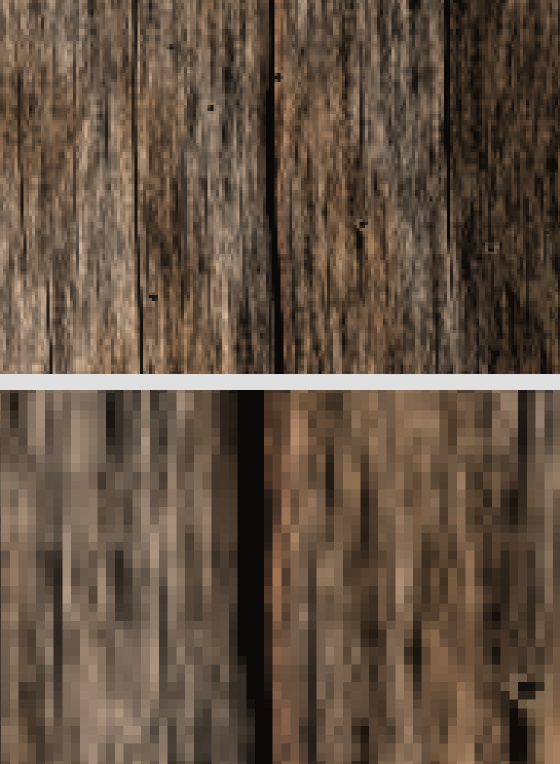
Top, the full canvas; bottom, a detail of the centre.
Give the GLSL for this texture, as a Shadertoy shader.

```glsl
// Weathered timber: upright fibres in grey-brown tones, split by dark cracks.
// Stretched value noise gives the fibres; cracks and knots are distance masks,
// all sampled on a coarse mosaic whose cell edges are smoothed by supersampling.
#define CELLS 128.0      // mosaic cells per canvas height
#define LEAN 0.021       // sideways drift of the fibres towards the bottom
#define CONTRAST 1.0     // strength of the fibre noise
#define LEFT_TONE 0.49
#define MIDDLE_TONE 0.40
#define RIGHT_TONE 0.245
#define MAIN_CRACK 0.727
#define SIDE_CRACK 1.195
#define THIN_CRACKS 18
#define KNOTS 10
#define WARM_TINT vec3(1.0, 0.76, 0.55)
#define GREY_TINT vec3(1.0, 0.865, 0.74)

float hash(vec2 p) {
    vec3 q = fract(vec3(p.xyx) * 0.1031);
    q += dot(q, q.yzx + 33.33);
    return fract((q.x + q.y) * q.z);
}

float noise(vec2 p) {
    vec2 i = floor(p), f = fract(p);
    f = f * f * (3.0 - 2.0 * f);
    return mix(mix(hash(i), hash(i + vec2(1, 0)), f.x),
               mix(hash(i + vec2(0, 1)), hash(i + vec2(1, 1)), f.x), f.y);
}

// Noise centred on zero
float vary(vec2 p) { return noise(p) - 0.5; }

// Fibres from broad bands down to single grains
float fibres(vec2 p) {
    return 0.15 * vary(p * vec2(5.0, 2.0) + 7.0)
         + 0.20 * vary(p * vec2(27.0, 2.5) + 19.0)
         + 0.26 * vary(p * vec2(60.0, 6.0) + 31.0)
         + 0.31 * vary(p * vec2(97.0, 14.0) + 53.0)
         + 0.25 * vary(p * vec2(121.0, 58.0) + 71.0);
}

// Soft-edged line mask at a given distance from its centre
float line(float dist, float halfWidth) {
    return 1.0 - smoothstep(halfWidth - 0.001, halfWidth + 0.004, abs(dist));
}

// 1 between low and high, fading over the given length
float span(float y, float low, float high, float fade) {
    return smoothstep(low - fade, low + fade, y) * (1.0 - smoothstep(high - fade, high + fade, y));
}

float thinCracks(vec2 p) {
    float mask = 0.0;
    for (int i = 0; i < THIN_CRACKS; i++) {
        float k = float(i);
        float x = (k + 0.2 + 0.6 * hash(vec2(k, 3.0))) * 1.5 / float(THIN_CRACKS);
        float middle = hash(vec2(k, 11.0));
        float reach = mix(0.10, 0.32, hash(vec2(k, 17.0)));
        float depth = mix(0.45, 0.9, hash(vec2(k, 23.0)));
        float wobble = 0.006 * vary(vec2(p.y * 5.0, k));
        mask = max(mask, depth * line(p.x - x - wobble, 0.002)
                   * span(p.y, middle - reach, middle + reach, 0.04));
    }
    return mask;
}

// x: dark core, y: pale rim
vec2 knots(vec2 p) {
    vec2 mask = vec2(0.0);
    for (int i = 0; i < KNOTS; i++) {
        float k = float(i);
        vec2 centre = vec2(1.5 * hash(vec2(k, 41.0)), hash(vec2(k, 47.0)));
        float size = mix(0.006, 0.012, hash(vec2(k, 59.0)));
        float d = length((p - centre) * vec2(0.8, 1.1)) + 0.008 * vary(p * 90.0);
        mask.x = max(mask.x, 1.0 - smoothstep(size * 0.5, size * 1.2, d));
        mask.y = max(mask.y, step(0.75, hash(vec2(k, 61.0))) * line(d - size * 1.5, 0.003));
    }
    return mask;
}

vec3 wood(vec2 pos) {
    vec2 p = vec2(pos.x - LEAN * (1.0 - smoothstep(0.0, 0.65, pos.y)), pos.y);
    float wobble = 0.006 * vary(vec2(p.y * 9.0, 5.0));
    float darkPlank = smoothstep(SIDE_CRACK - 0.01, SIDE_CRACK + 0.03, p.x);

    // Tone across the planks
    float tone = mix(LEFT_TONE, MIDDLE_TONE, smoothstep(0.25, 0.65, p.x));
    tone = mix(tone, RIGHT_TONE - 0.1 * (p.x - 1.3), darkPlank);
    tone += CONTRAST * mix(1.0, 0.8, darkPlank) * fibres(p);

    // Bulging main crack with a shaded lip on its left
    float bulge = span(p.y, 0.41, 0.76, 0.05);
    float d = p.x - MAIN_CRACK - wobble + 0.005 * bulge;
    float mainWidth = 0.005 + 0.007 * bulge + 0.004 * (1.0 - smoothstep(0.3, 0.45, p.y));
    tone *= 1.0 - 0.5 * smoothstep(-0.05, -0.01, d) * (1.0 - step(0.0, d));

    // Tint: grey where bleached, warm beside the crack and on the dark plank
    float grey = 0.5 + 0.9 * (tone - 0.36) + 1.1 * vary(p * vec2(11.0, 3.0) + 83.0)
               + 0.5 * vary(p * vec2(70.0, 14.0) + 97.0);
    grey -= 0.35 * darkPlank + 0.3 * (1.0 - smoothstep(0.0, 0.12, p.x));
    vec3 tint = mix(WARM_TINT, GREY_TINT, clamp(grey, 0.0, 1.0));
    float lip = step(0.0, d) * (1.0 - smoothstep(0.02, 0.05, d));
    tint = mix(tint, vec3(1.08, 0.74, 0.53), 0.75 * lip);

    // Blue-grey stain
    vec2 s = (p - vec2(0.486, 0.44)) / vec2(0.014, 0.19);
    float stain = 1.0 - smoothstep(0.4, 1.2, length(s) + 0.5 * vary(p * vec2(80.0, 12.0)));
    vec3 colour = max(tone, 0.06) * tint;
    colour = mix(colour, vec3(0.15, 0.14, 0.13), 0.75 * stain);

    // Knots and cracks
    vec2 knot = knots(pos);
    colour = mix(colour, vec3(0.55, 0.46, 0.36), 0.6 * knot.y);
    float sideWidth = mix(0.001, 0.005, smoothstep(0.25, 0.6, p.y));
    float sideCrack = line(p.x - SIDE_CRACK - wobble, sideWidth) * smoothstep(0.05, 0.35, p.y);
    float longCrack = 0.9 * line(p.x - 0.359 - 0.5 * wobble, 0.003);
    float dark = max(max(thinCracks(p), longCrack), max(sideCrack, 0.85 * knot.x));
    dark = max(dark, line(d, mainWidth));
    return mix(colour, vec3(0.04, 0.035, 0.03), dark);
}

void mainImage(out vec4 fragColor, in vec2 fragCoord) {
    vec3 sum = vec3(0.0);
    for (int i = 0; i < 4; i++) {
        vec2 offset = vec2(i % 2, i / 2) * 0.5 - 0.25;
        vec2 cell = floor((fragCoord + offset) / iResolution.y * CELLS);
        sum += wood((cell + 0.5) / CELLS);
    }
    fragColor = vec4(sum / 4.0, 1.0);
}
```
